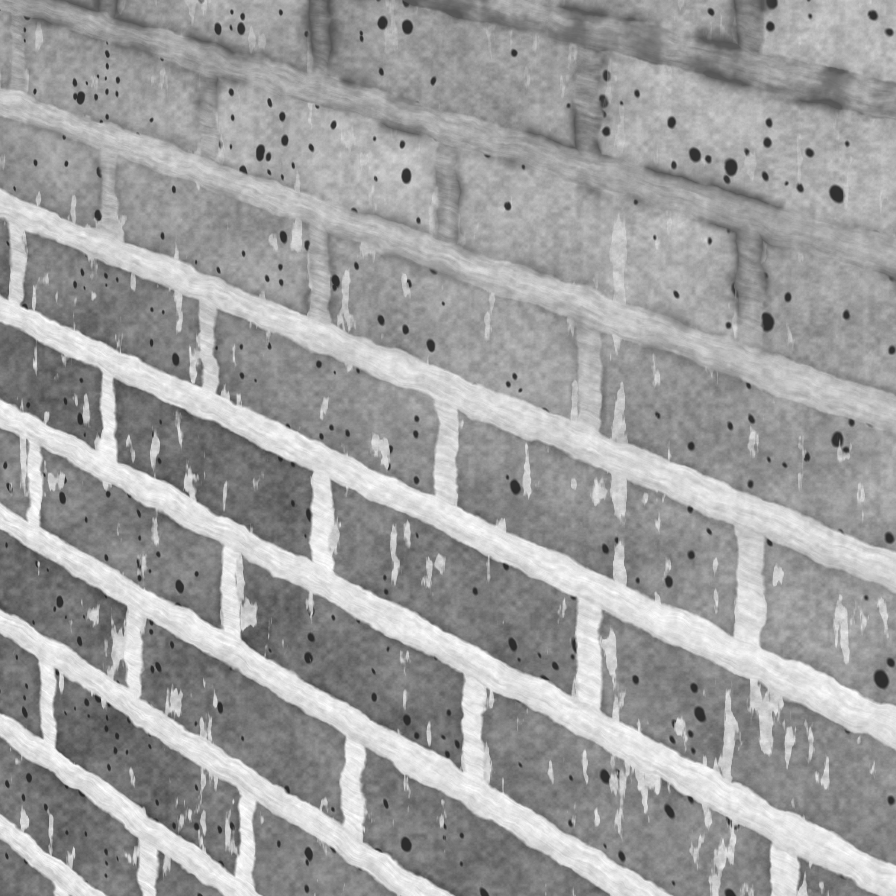
A Shadertoy shader for this texture:

```glsl
// A painted brick wall receding to the left, in greys, with thick pale mortar.
// Canvas points are projected to wall coordinates (bricks along, courses down),
// then joints, pores, grime and paint smears are layered with sine-hash noise.

const float BRICK_LOW = 0.49, BRICK_HIGH = 0.65;
const float MORTAR_CLEAN = 0.91, MORTAR_AGED = 0.64;
const float PORE_DARK = 0.14, GRIME_DARK = 0.30, PAINT = 0.86;

float hash(vec2 p) {
    return fract(sin(dot(p, vec2(127.1, 311.7))) * 43758.5453);
}

float noise(vec2 p) {
    vec2 i = floor(p), f = fract(p);
    f = f * f * (3.0 - 2.0 * f);
    return mix(mix(hash(i), hash(i + vec2(1, 0)), f.x),
               mix(hash(i + vec2(0, 1)), hash(i + vec2(1, 1)), f.x), f.y);
}

float fbm(vec2 p) {
    float sum = 0.0, amp = 0.5;
    for (int i = 0; i < 4; i++) {
        sum += amp * noise(p);
        p = p * 2.03 + 17.3;
        amp *= 0.5;
    }
    return sum / 0.9375;
}

// Height of one course on the canvas at horizontal position x
float courseHeight(float x) { return 0.116 + 0.0592 * x; }

// Width of one brick on the canvas at horizontal position x
float brickWidth(float x) {
    float depth = 1.0 + 0.511 * x;
    return depth * depth / 5.29;
}

// Canvas to wall: x counts bricks, y counts courses downwards
vec2 toWall(vec2 p) {
    return vec2(5.29 * p.x / (1.0 + 0.511 * p.x) - 0.102,
                (1.004 - p.y - 0.293 * p.x) / courseHeight(p.x));
}

// Scattered oval holes, at most one per cell
float pores(vec2 wall, float cells, float density, float blur) {
    vec2 q = vec2(wall.x * 2.0, wall.y) * cells;
    vec2 id = floor(q);
    vec2 centre = 0.35 + 0.3 * vec2(hash(id + 3.1), hash(id + 8.7));
    vec2 d = fract(q) - centre;
    d.x += 0.25 * d.y * (hash(id + 5.5) - 0.3);
    float radius = mix(0.12, 0.30, hash(id + 1.9));
    float present = step(hash(id), density * smoothstep(0.3, 0.7, noise(id * 0.35)));
    return present * (1.0 - smoothstep(-blur, blur, length(d * vec2(1.5, 1.0)) - radius));
}

void mainImage(out vec4 fragColor, in vec2 fragCoord) {
    vec2 uv = fragCoord / iResolution.xy;
    float soft = max(0.0022, 1.0 / iResolution.y);

    // Ragged edges come from bending the lookup position
    vec2 bend = vec2(fbm(uv * 38.0), fbm(uv * 38.0 + 40.0)) - 0.5;
    vec2 p = uv + bend * vec2(0.014, 0.011);
    vec2 wall = toWall(p);
    float height = courseHeight(p.x), width = brickWidth(p.x);

    // Running bond; the lower courses drift sideways
    float row = floor(wall.y);
    float drift = step(3.5, row) * (0.1 + 0.035 * (row - 4.0));
    float along = wall.x - drift + 0.5 * mod(row, 2.0);
    vec2 brick = vec2(floor(along), row);

    // Signed distances to the joints, in canvas units
    float bedSide = (wall.y - round(wall.y)) * height;
    float bed = abs(bedSide) - 0.128 * height;
    float head = (abs(along - round(along)) - 0.039) * width;
    float joint = min(bed, head);
    float bedMask = 1.0 - smoothstep(-soft, soft, bed);
    float headMask = 1.0 - smoothstep(-soft, soft, head);

    // Noise at several scales
    float grain = fbm(uv * 150.0) - 0.5;
    float blotch = fbm(uv * 16.0 + 9.0) - 0.5;
    float streak = fbm(vec2(wall.x * 14.0, wall.y * 36.0)) - 0.5;
    float age = smoothstep(3.0, -1.0, wall.y);

    // Brick faces
    float shade = mix(BRICK_LOW, BRICK_HIGH, smoothstep(4.0, 0.0, wall.y));
    shade += 0.10 * (hash(brick + 2.3) - 0.5) + 0.06 * (uv.x - 0.5);
    shade += 0.22 * grain + 0.20 * blotch;
    shade -= 0.10 * (1.0 - smoothstep(0.0, 0.012, joint)) * noise(uv * 24.0);
    vec2 flatWall = toWall(uv + bend * 0.006);
    float holes = max(pores(flatWall, 5.0, 0.24, 0.07), pores(flatWall + 4.7, 9.0, 0.15, 0.12));
    shade = mix(shade, PORE_DARK, 0.9 * holes);

    // Paint smears: beside head joints, down one strip, and low on the right
    float brush = fbm(vec2(uv.x * 75.0, uv.y * 22.0));
    float beside = exp(-max(head, 0.0) * 90.0) * 0.55;
    float strip = (1.0 - smoothstep(0.004, 0.016, abs(uv.x - 0.69))) * step(0.0, wall.y);
    float splash = 0.75 * exp(-dot(uv - vec2(0.82, 0.16), uv - vec2(0.82, 0.16)) * 130.0);
    float smear = smoothstep(0.62, 0.70, brush + 0.24 * max(max(beside, strip), splash) - 0.08);
    shade = mix(shade, PAINT + 0.3 * grain, smear * (0.85 - 0.5 * age));

    // Mortar: clean below, greyer above, dimmer in the upper head joints
    float mortar = mix(MORTAR_CLEAN, MORTAR_AGED, age) + 0.16 * grain + 0.20 * streak;
    mortar -= 0.07 * smoothstep(-0.3, 1.0, bedSide / (0.128 * height)) * bedMask;
    float headTone = mortar - 0.10 * smoothstep(4.0, 1.5, wall.y) + 0.10 * blotch;
    shade = mix(shade, headTone, headMask);
    shade = mix(shade, mortar, bedMask);

    // Grime along the rims of the upper joints
    float rim = exp(-abs(joint) * 150.0);
    float grime = rim * smoothstep(0.40, 0.68, fbm(uv * 20.0 + 31.0)) * age;
    grime += 0.55 * bedMask * smoothstep(0.2, -0.8, wall.y) * smoothstep(0.35, 0.7, fbm(uv * 28.0));
    shade = mix(shade, GRIME_DARK, clamp(grime, 0.0, 0.85));

    fragColor = vec4(vec3(clamp(shade, 0.0, 1.0)), 1.0);
}
```
